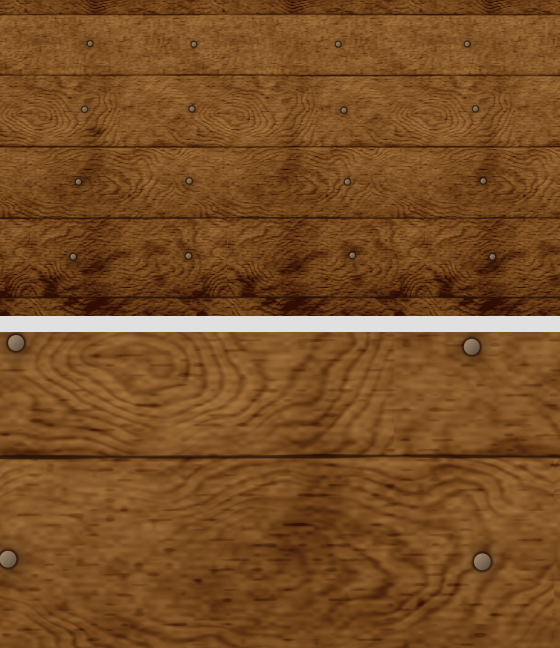
Top, the full canvas; bottom, a detail of the centre.
A WebGL 1 fragment shader for this texture:

```glsl
precision highp float;
// Weathered brown wooden planks with dark seams and four nails per plank.

uniform vec2 u_resolution;

#define TILE_WIDTH 0.625
#define TILE_START 0.30
#define RING_COUNT 7.0
#define RING_DEPTH 0.15
#define STREAK_DEPTH 0.38
#define SEAM_WIDTH 0.0018
#define NAIL_RADIUS 0.0085
#define WOOD_DARK vec3(0.21, 0.07, 0.02)
#define WOOD_MID vec3(0.42, 0.245, 0.085)
#define WOOD_LIGHT vec3(0.59, 0.40, 0.20)
#define GAP_COLOR vec3(0.14, 0.06, 0.02)
#define NAIL_COLOR vec3(0.54, 0.45, 0.36)

float hash(vec2 p) {
  return fract(sin(dot(p, vec2(127.1, 311.7))) * 43758.5);
}

// Value noise that repeats along x after a whole number of cells.
float noise(vec2 p, float period) {
  vec2 i = floor(p);
  vec2 f = fract(p);
  f = f * f * (3.0 - 2.0 * f);
  float x0 = mod(i.x, period);
  float x1 = mod(i.x + 1.0, period);
  return mix(mix(hash(vec2(x0, i.y)), hash(vec2(x1, i.y)), f.x),
             mix(hash(vec2(x0, i.y + 1.0)), hash(vec2(x1, i.y + 1.0)), f.x), f.y);
}

float fbm(vec2 p, vec2 cells) {
  float sum = 0.0;
  float gain = 0.57;
  for (int i = 0; i < 3; i++) {
    sum += gain * noise(p * cells, cells.x);
    cells *= 2.0;
    gain *= 0.5;
  }
  return sum;
}

// Seam height, measured downward from the top edge.
float seamAt(float i) {
  if (i < -0.5) return -0.15;
  if (i < 0.5) return 0.046;
  if (i < 1.5) return 0.238;
  if (i < 2.5) return 0.465;
  if (i < 3.5) return 0.690;
  if (i < 4.5) return 0.941;
  return 1.2;
}

// Wood brightness, mostly 0 to 1, before seams and nails.
float woodTone(vec2 p, float row) {
  vec2 q = vec2((p.x - TILE_START) / TILE_WIDTH, p.y + row * 7.3);
  float depth = p.y * p.y;
  float tone = 0.92 - 0.50 * depth - 0.25 * (1.0 - step(0.5, row));

  // Growth rings: long nested arches, bent by noise, once per tile.
  float warp = fbm(q, vec2(4.0, 9.0)) - 0.5;
  float wobble = fbm(q, vec2(12.0, 40.0)) - 0.5;
  float centre = 0.63 + 0.27 * (row - 2.0);
  float du = fract(q.x - centre + 0.5) - 0.5;
  float dv = p.y - mix(seamAt(row - 1.0), seamAt(row), 0.53);
  float field = length(vec2(du / 0.36, (dv + 0.05 * du) / 0.10)) + 1.1 * warp;
  float phase = 6.2832 * (field * RING_COUNT + 0.9 * wobble);
  float rings = sin(phase) + 0.35 * sin(2.0 * phase + 1.0);
  float figure = abs(row - 1.0) < 0.5 ? 0.45 : 1.0;
  float patchy = smoothstep(0.25, 0.75, noise(q * vec2(5.0, 16.0) + 5.0, 5.0));
  tone += RING_DEPTH * figure * rings * (0.3 + 0.8 * patchy);

  // Fine fibres and short dark pores.
  tone += STREAK_DEPTH * (fbm(q, vec2(18.0, 80.0)) - 0.5);
  tone += 0.30 * (noise(q * vec2(80.0, 220.0), 80.0) - 0.5);
  tone -= 0.26 * smoothstep(0.70, 0.92, noise(q * vec2(40.0, 190.0), 40.0));

  // Broad stains, growing heavier toward the bottom.
  tone += 0.42 * (fbm(q, vec2(3.0, 7.0)) - 0.5);
  vec2 slant = vec2(q.x, q.y + 0.05 * sin(6.2832 * q.x) + 0.04 * warp);
  float stain = smoothstep(0.48, 0.74, fbm(slant, vec2(9.0, 24.0)) + 0.03 * rings);
  tone -= (0.12 + 0.36 * depth * depth) * stain;

  // Darkened joins between repeats and a small knot.
  float join = abs(fract(q.x + 0.5 + 0.08 * wobble) - 0.5);
  tone -= 0.13 * (1.0 - smoothstep(0.0, 0.13, join));
  tone -= 0.04 * (1.0 - smoothstep(-0.05, 0.02, q.x));
  vec2 knot = (p - vec2(0.306, 0.417)) / vec2(0.034, 0.012);
  return tone - 0.40 * exp(-dot(knot, knot)) * (1.0 + wobble);
}

void main() {
  float px = 1.0 / u_resolution.y;
  vec2 p = vec2(gl_FragCoord.x, u_resolution.y - gl_FragCoord.y) * px;

  // Plank index, seam darkness and edge shading.
  float row = 0.0;
  float gap = 0.0;
  float edge = 0.0;
  for (int i = 0; i < 5; i++) {
    float k = float(i);
    float rough = noise(vec2(p.x * 14.0, k * 5.0), 99.0);
    float d = p.y - seamAt(k) - 0.002 * (noise(vec2(p.x * 5.0, k + 40.0), 99.0) - 0.5);
    float width = SEAM_WIDTH * (0.4 + 0.8 * rough + 0.12 * k);
    row += step(0.0, d);
    gap = max(gap, (1.0 - smoothstep(width - px, width + px, abs(d))) * (0.6 + 0.35 * rough));
    edge += 0.14 * exp(-pow((d - 0.006) / 0.0025, 2.0)) - 0.18 * exp(-abs(d) / 0.007);
  }

  float tone = clamp(woodTone(p, row) + edge, -0.05, 1.15);
  vec3 color = tone < 0.5 ? mix(WOOD_DARK, WOOD_MID, tone * 2.0)
                          : mix(WOOD_MID, WOOD_LIGHT, tone * 2.0 - 1.0);
  color = mix(color, GAP_COLOR, gap);

  // Nails sit mid-plank and their columns fan out downward.
  if (row > 0.5 && row < 4.5) {
    float k = row - 1.0;
    vec4 columns = vec4(0.287, 0.613, 1.072, 1.477) + k * vec4(-0.0185, -0.006, 0.0135, 0.027);
    float middle = mix(seamAt(k), seamAt(row), 0.48);
    float radius = NAIL_RADIUS * (0.92 + 0.05 * row);
    for (int i = 0; i < 4; i++) {
      vec2 jitter = 0.006 * (vec2(hash(vec2(row, float(i))), hash(vec2(float(i), row + 9.0))) - 0.5);
      vec2 d = p - vec2(columns[i], middle) - jitter;
      float r = length(d);
      color *= 1.0 - 0.3 * exp(-pow(r / (radius * 1.8), 2.0));
      color = mix(color, GAP_COLOR, 0.75 * (1.0 - smoothstep(radius, radius * 1.3 + px, r)));
      float shade = 0.95 - 0.16 * (d.x + d.y) / radius;
      color = mix(color, NAIL_COLOR * shade, 1.0 - smoothstep(radius - px, radius + px * 0.5, r));
    }
  }
  gl_FragColor = vec4(color, 1.0);
}
```
